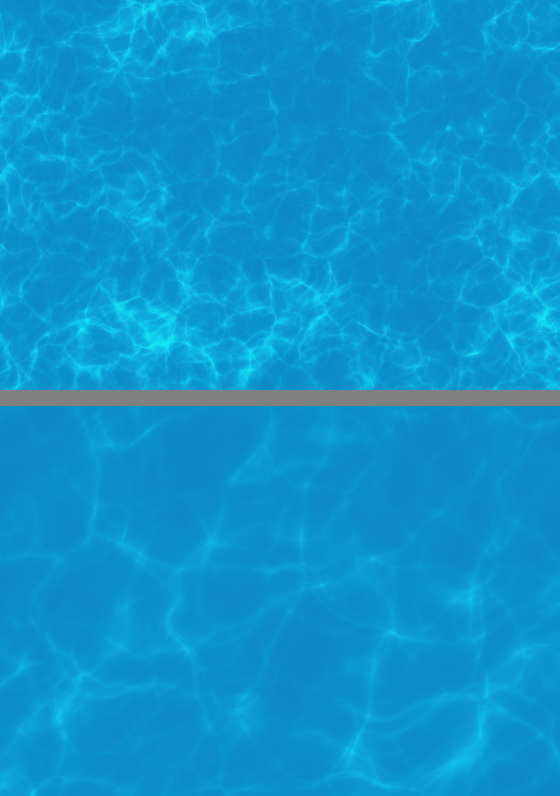
Top, the full canvas; bottom, a detail of the centre.
Give the GLSL for this texture, as a Shadertoy shader.

```glsl
const vec3 DEEP_BLUE = vec3(0.04, 0.52, 0.768);
const vec3 LIT_BLUE = vec3(0.06, 0.73, 0.895);
const vec3 BRIGHT_CYAN = vec3(0.08, 0.93, 0.965);

vec2 hash2(vec2 cell) {
    vec2 k = vec2(dot(cell, vec2(127.1, 311.7)), dot(cell, vec2(269.5, 183.3)));
    return fract(sin(k) * 43758.55);
}

float cornerSlope(vec2 cell, vec2 offset) {
    float angle = 6.2832 * hash2(cell).x;
    return dot(vec2(cos(angle), sin(angle)), offset);
}

float gradientNoise(vec2 p) {
    vec2 i = floor(p), f = fract(p);
    vec2 u = f * f * f * (f * (f * 6.0 - 15.0) + 10.0);
    vec2 e = vec2(1.0, 0.0);
    return mix(mix(cornerSlope(i, f), cornerSlope(i + e, f - e), u.x),
               mix(cornerSlope(i + e.yx, f - e.yx), cornerSlope(i + e.xx, f - e.xx), u.x), u.y);
}

mat2 rotation(float angle) {
    float c = cos(angle), s = sin(angle);
    return mat2(c, s, -s, c);
}

float fbm(vec2 p, int octaves) {
    float sum = 0.0, amplitude = 1.0;
    for (int i = 0; i < octaves; i++) {
        sum += amplitude * gradientNoise(p);
        p = rotation(0.6) * p * 2.03 + 17.3;
        amplitude *= 0.5;
    }
    return sum;
}

vec2 warp(vec2 p, float scale, float strength) {
    vec2 q = p * scale;
    return p + strength * vec2(fbm(q + 3.7, 3), fbm(q + 41.2, 3));
}

// Bright filaments along the zero lines of the noise
float wisps(vec2 p, float sharpness) {
    float sum = 0.0, amplitude = 0.5;
    for (int i = 0; i < 4; i++) {
        float n = gradientNoise(p);
        sum += amplitude * exp(-sharpness * sqrt(n * n + 0.001));
        p = rotation(0.5) * p * 2.1 + 9.1;
        amplitude *= 0.62;
    }
    return sum;
}

// Thin net between rounded cells
float veins(vec2 p, float sharpness) {
    vec2 i = floor(p), f = fract(p);
    float nearest = 8.0, second = 8.0;
    for (int y = -1; y <= 1; y++) {
        for (int x = -1; x <= 1; x++) {
            vec2 cell = vec2(x, y);
            float d = length(cell + hash2(i + cell) - f);
            second = min(second, max(nearest, d));
            nearest = min(nearest, d);
        }
    }
    return exp(-sharpness * (second - nearest));
}

vec3 waterColor(float light) {
    vec3 lit = mix(DEEP_BLUE, LIT_BLUE, min(light * 2.0, 1.0));
    return mix(lit, BRIGHT_CYAN, max(light * 2.0 - 1.0, 0.0));
}

void mainImage(out vec4 fragColor, in vec2 fragCoord) {
    vec2 p = fragCoord / iResolution.y;
    vec2 uv = fragCoord / iResolution.xy;

    // Broad patches, with a calm area right of the middle
    float rim = smoothstep(0.08, 0.62, length(uv - vec2(0.62, 0.62)));
    float patches = 1.5 * fbm(p * 3.2 + 5.0, 4) + 0.9 * (rim - 0.5);

    // Filaments drawn out along a rising diagonal
    vec2 slanted = rotation(-0.8) * warp(p, 5.0, 0.07);
    float filaments = wisps(slanted * vec2(5.0, 7.5), 8.0) - 0.32;

    // Large and small cells of refracted light
    vec2 rippled = warp(p, 9.0, 0.035);
    float net = 1.2 * (veins(rippled * 9.0, 9.0) - 0.28)
              + 0.7 * (veins(rippled * 17.0 + 31.0, 7.0) - 0.3);

    float light = 0.115 * exp(patches + 2.9 * filaments + net);
    light = 1.0 - exp(-1.1 * light);
    fragColor = vec4(waterColor(light), 1.0);
}
```
